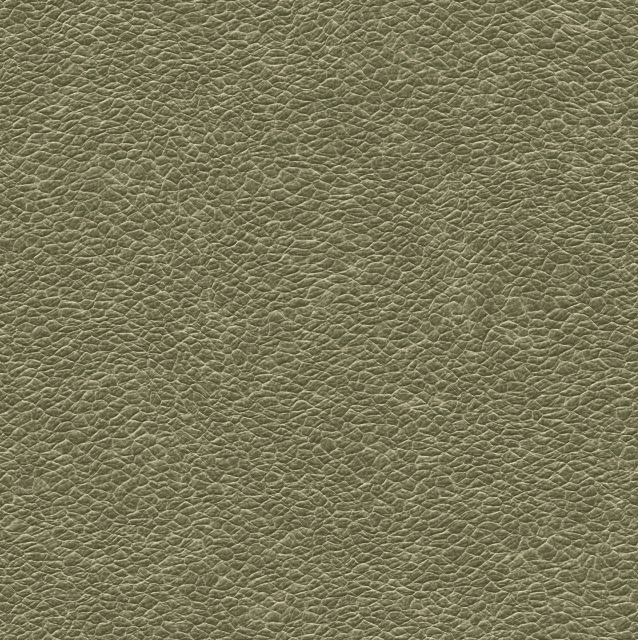
A Shadertoy shader for this texture:

```glsl
// Olive leather with a fine pebbled grain and a soft metallic sheen.
// Staggered Voronoi pebbles and thin diagonal creases form a height field,
// lit from above; crease rims catch extra light on a dark-to-pale ramp.

vec2 hash2(vec2 p) {
    vec3 q = fract(p.xyx * vec3(0.1031, 0.1030, 0.0973));
    q += dot(q, q.yzx + 33.33);
    return fract((q.xx + q.yz) * q.zy);
}

float noise(vec2 p) {
    vec2 i = floor(p), f = fract(p);
    f = f * f * (3.0 - 2.0 * f);
    float low = mix(hash2(i).x, hash2(i + vec2(1, 0)).x, f.x);
    float high = mix(hash2(i + vec2(0, 1)).x, hash2(i + vec2(1, 1)).x, f.x);
    return mix(low, high, f.y);
}

vec2 rotate(vec2 p, float angle) {
    float c = cos(angle), s = sin(angle);
    return vec2(c * p.x + s * p.y, c * p.y - s * p.x);
}

// Gap between the two nearest cell centres: zero along the cell borders
float cellGap(vec2 p, float spread) {
    vec2 cell = floor(p), f = fract(p);
    float nearest = 9.0, second = 9.0;
    for (int y = -1; y <= 1; y++)
    for (int x = -1; x <= 1; x++) {
        vec2 offset = vec2(x, y);
        vec2 centre = offset + 0.5 + spread * (hash2(cell + offset + 150.0) - 0.5);
        float d = length(centre - f);
        second = min(second, max(nearest, d));
        nearest = min(nearest, d);
    }
    return second - nearest;
}

// Long thin grooves along the middle contour of stretched noise
float groove(vec2 p, float angle) {
    vec2 q = rotate(p, angle) * vec2(13.0, 66.0) + 90.0;
    return exp(-16.0 * abs(noise(q) - 0.5));
}

// Returns the height in x and the crease strength in y
vec2 leather(vec2 p) {
    // Bend the grain so its direction drifts over the hide
    p += 0.040 * (vec2(noise(p * 5.0 + 7.0), noise(p * 5.0 + 31.0)) - 0.5);
    p += 0.009 * (vec2(noise(p * 34.0 + 3.0), noise(p * 34.0 + 17.0)) - 0.5);
    p += 0.003 * (vec2(noise(p * 110.0 + 5.0), noise(p * 110.0 + 23.0)) - 0.5);

    // A lattice turned by 45 degrees gives diamond and lens shaped pebbles
    float pebble = cellGap(rotate(p * vec2(42.0, 70.0), 0.785), 0.75);
    float wrinkle = cellGap(rotate(p, 0.25) * vec2(58.0, 112.0) + 20.0, 0.9);
    float creases = groove(p, 0.55) + groove(p + 3.0, -0.65);
    float h = 1.0 - exp(-5.0 * pebble) + 0.12 * pebble;
    h += 0.45 * (1.0 - exp(-5.0 * wrinkle));
    h += 0.28 * noise(p * 230.0) - 0.42 * creases;
    float rim = exp(-9.0 * pebble) + 0.3 * exp(-9.0 * wrinkle) + 0.5 * creases;
    return vec2(h, rim);
}

// Slope towards the light, with bright rims and pore speckle added
float sheen(vec2 p) {
    vec2 toLight = 0.0010 * normalize(vec2(-0.25, 1.0));
    vec2 below = leather(p - toLight), above = leather(p + toLight);
    float rim = 0.5 * (below.y + above.y);
    float speckle = noise(p * 480.0 + 11.0) - 0.5;
    float patches = noise(p * 4.0 + 60.0) - 0.5;
    float z = 3.0 * (below.x - above.x) + 1.1 * (rim - 0.45);
    z += 1.6 * speckle + 0.12 * patches;
    return z / sqrt(1.0 + z * z / 9.0);
}

void mainImage(out vec4 fragColor, in vec2 fragCoord) {
    // Four samples per pixel smooth the creases
    float light = 0.0;
    for (int i = 0; i < 4; i++) {
        vec2 jitter = vec2(i % 2, i / 2) * 0.4 - 0.2;
        light += 0.25 * sheen((fragCoord + jitter) / iResolution.y);
    }

    // Exponential response: broad dark olive, fewer pale highlights
    float tone = 0.463 * exp(0.27 * light);
    vec3 shade = vec3(0.31, 0.31, 0.20);
    vec3 highlight = vec3(0.74, 0.71, 0.58);
    vec3 color = mix(shade, highlight, (tone - 0.31) / 0.43);
    fragColor = vec4(clamp(color, 0.0, 1.0), 1.0);
}
```
